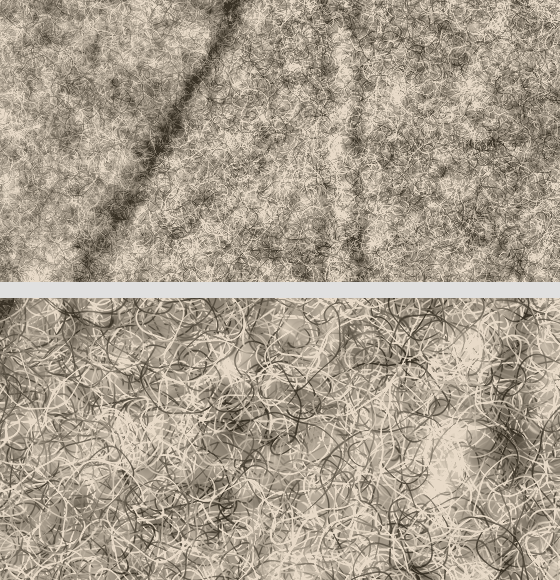
Top, the full canvas; bottom, a detail of the centre.
Give the GLSL for this texture, as a Shadertoy shader.

```glsl
vec4 hash4(vec2 cell) {
    vec4 k = vec4(dot(cell, vec2(127.1, 311.7)), dot(cell, vec2(269.5, 183.3)),
                  dot(cell, vec2(419.2, 371.9)), dot(cell, vec2(83.7, 247.1)));
    return fract(sin(k) * 43758.5);
}

float bump(float x, float width) {
    return exp(-x * x / (width * width));
}

// Soft cellular noise: every cell holds one light or dark tuft
float tufts(vec2 p) {
    float sum = 0.0;
    for (int y = -1; y <= 1; y++)
    for (int x = -1; x <= 1; x++) {
        vec2 cell = floor(p) + vec2(x, y);
        vec4 h = hash4(cell);
        vec2 d = p - cell - h.xy;
        sum += (h.z - 0.5) * exp(-4.0 * dot(d, d));
    }
    return sum;
}

// Signed distance to the diagonal fold, positive on its right
float foldDistance(vec2 p) {
    return 0.87 * (p.x - 0.295 - 0.57 * p.y - 0.008 * sin(9.0 * p.y));
}

// Folds, ridges and felted patches, without single fibres
float clothTone(vec2 p) {
    float fray = 0.04 * tufts(p * 22.0) + 0.05 * tufts(p * 9.0 + 5.0);
    float fold = foldDistance(p) + fray;
    float leftSide = 1.0 - smoothstep(-0.05, 0.1, fold);
    float tone = 0.68 + 0.08 * leftSide * (1.3 - p.y);

    tone += mix(0.35, 0.6, leftSide) * tufts(p * 8.0);
    tone += 0.5 * tufts(p * 19.0 + 40.0) + 0.5 * tufts(p * 47.0 + 80.0);

    // Diagonal fold with its lit right flank
    tone -= mix(0.36, 0.5, p.y) * bump(fold, 0.03) + 0.14 * bump(fold + 0.03, 0.07);
    tone += 0.08 * bump(fold - 0.12, 0.07);

    // Upright ridge between two shadows
    float ridge = p.x - 1.2 + fray;
    tone += 0.14 * bump(ridge, 0.035) - 0.27 * bump(ridge - 0.066, 0.026);
    tone -= 0.13 * bump(ridge + 0.055, 0.02) * smoothstep(0.2, 0.6, p.y);

    // Level ridge and the shade below it
    float span = smoothstep(0.7, 0.85, p.x) * (1.0 - smoothstep(1.25, 1.45, p.x));
    tone += span * (0.12 * bump(p.y - 0.25 + fray, 0.03) - 0.17 * bump(p.y - 0.12, 0.09));

    // Wide grey stains
    tone -= 0.25 * bump(length((p - vec2(1.72, 0.24)) * vec2(0.7, 1.0)), 0.12);
    tone -= 0.14 * bump(length(p - vec2(1.93, 0.55)), 0.16);
    return tone;
}

// Layers of thin arcs, one per cell: long hairs alternate with short curls
float fibreTone(vec2 p, float cloth) {
    float pixel = 1.0 / iResolution.y;
    float curl = smoothstep(-0.1, 0.25, foldDistance(p));
    float contrast = mix(1.25, 1.75, curl);
    float tone = cloth - 0.05;
    for (int i = 0; i < 24; i++) {
        float layer = float(i);
        float hair = mod(layer, 2.0);
        float size = mix(0.028, 0.065, fract(layer * 0.618)) * (1.0 + hair);
        float turn = layer * 2.4;
        vec2 bent = p + 0.006 * sin(p.yx * 41.0 + layer) + 0.0025 * sin(p.yx * 113.0 + 3.0 * layer);
        vec2 q = mat2(cos(turn), sin(turn), -sin(turn), cos(turn)) * bent / size + layer * 7.3;
        for (int y = -1; y <= 1; y++)
        for (int x = -1; x <= 1; x++) {
            vec2 cell = floor(q) + vec2(x, y);
            vec4 h = hash4(cell + layer * 31.0);
            vec2 d = q - cell - h.xy;
            float len = length(d) + 0.0001;
            float angle = 6.283 * fract(h.z * 17.0 + h.w * 5.0);
            vec2 dir = vec2(cos(angle), sin(angle));
            float along = dot(d, dir) / len;
            float radius = mix(0.85, 0.3 + 0.55 * h.z, curl * (1.0 - 0.7 * hair));
            radius += 0.12 * dot(d, vec2(-dir.y, dir.x)) / len;
            float dist = abs(len - radius) * size;
            float strand = clamp((0.0009 - dist) / pixel + 0.5, 0.0, 1.0);
            float arcStart = 0.7 * fract(h.z * 29.0) - 0.3;
            strand *= smoothstep(arcStart, arcStart + 0.3, along);
            tone = mix(tone, cloth + contrast * (h.w - 0.48), 0.85 * strand);
        }
    }
    return tone;
}

void mainImage(out vec4 fragColor, in vec2 fragCoord) {
    vec2 p = fragCoord / iResolution.y;
    float tone = clamp(fibreTone(p, clothTone(p)), -0.15, 1.15);
    vec3 shadowWool = vec3(0.30, 0.27, 0.22);
    vec3 lightWool = vec3(0.83, 0.78, 0.71);
    fragColor = vec4(mix(shadowWool, lightWool, tone), 1.0);
}
```
